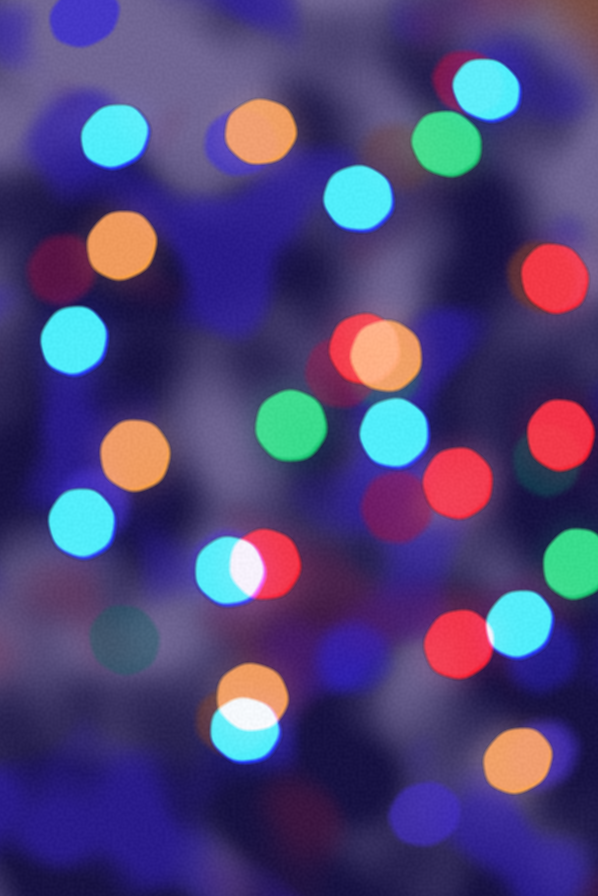
Reproduce this background procedurally as a Shadertoy shader.

```glsl
// Out-of-focus string lights in front of a dim, hazy indigo backdrop.
// Gradient noise paints the haze; low-discrepancy loops scatter faint and bright
// discs, which are screened together so that overlaps glow towards white.

const vec3 NAVY = vec3(0.09, 0.07, 0.26);
const vec3 LAVENDER = vec3(0.44, 0.40, 0.58);
const vec3 INDIGO = vec3(0.19, 0.12, 0.66);
const vec3 WINE = vec3(0.40, 0.10, 0.24);
const vec3 BROWN = vec3(0.50, 0.29, 0.20);

const float LAMP_RADIUS = 0.060;
const int BRIGHT_COUNT = 24;
const int FAINT_COUNT = 18;

vec2 hash2(vec2 p) {
    vec3 q = fract(p.xyx * vec3(0.1031, 0.1030, 0.0973));
    q += dot(q, q.yzx + 33.33);
    return fract((q.xx + q.yz) * q.zy);
}

float cornerSlope(vec2 cell, vec2 corner, vec2 f) {
    float angle = 6.2832 * hash2(cell + corner).x;
    return dot(vec2(cos(angle), sin(angle)), f - corner);
}

float gradientNoise(vec2 p) {
    vec2 cell = floor(p), f = fract(p);
    vec2 w = f * f * f * (f * (f * 6.0 - 15.0) + 10.0);
    float low = mix(cornerSlope(cell, vec2(0, 0), f), cornerSlope(cell, vec2(1, 0), f), w.x);
    float high = mix(cornerSlope(cell, vec2(0, 1), f), cornerSlope(cell, vec2(1, 1), f), w.x);
    return mix(low, high, w.y);
}

float softNoise(vec2 p) {
    return gradientNoise(p) + 0.4 * gradientNoise(p * 2.1 + 17.3);
}

vec3 screenBlend(vec3 a, vec3 b) {
    return 1.0 - (1.0 - a) * (1.0 - b);
}

// Evenly spread, slightly jittered point number i in the unit square
vec2 scatter(int i, vec2 seed) {
    vec2 jitter = hash2(vec2(float(i) + 3.0, 11.0) + seed * 50.0) - 0.5;
    return fract(seed + float(i) * vec2(0.7549, 0.5698)) + 0.10 * jitter;
}

// Distance from a lens disc's centre, flattened towards the canvas corners
float lensDistance(vec2 d, vec2 centre, vec2 middle) {
    vec2 r = centre - middle;
    vec2 q = d + r * dot(d, r) * 0.35;
    float bump = 1.0 + 0.012 * cos(7.0 * atan(q.y, q.x + 1e-5) + 9.0 * centre.x);
    return length(q) * bump;
}

// 0 cyan, 1 red, 2 orange, 3 green
int lampKind(int i) {
    return i < 9 ? 0 : i < 15 ? 1 : i < 21 ? 2 : 3;
}

vec2 lampCentre(int i, float height) {
    vec2 homes[4] = vec2[4](vec2(0.4, 0.4), vec2(0.86, 0.60), vec2(0.35, 0.35), vec2(0.7, 0.5));
    float pulls[4] = float[4](0.12, 0.40, 0.15, 0.10);
    int kind = lampKind(i);
    vec2 p = mix(scatter(i, vec2(0.13, 0.42)), homes[kind], pulls[kind]);
    return vec2(p.x * 1.04 - 0.02, p.y * 0.94 * height);
}

vec3 backdrop(vec2 p, float height) {
    float v = p.y / height;
    float shade = 0.22 * smoothstep(0.0, 1.0, p.x - 1.6 * v + 0.3);
    float mist = softNoise(p * 3.4 + 5.0) + 0.30 * smoothstep(0.72, 1.0, v) - shade;
    vec3 col = mix(NAVY, LAVENDER, smoothstep(-0.28, 0.48, mist));
    col = mix(col, INDIGO, 0.70 * smoothstep(0.02, 0.40, softNoise(p * 3.9 + 31.0)));
    col = mix(col, WINE, 0.45 * smoothstep(0.15, 0.5, softNoise(p * 3.2 + 62.0)));
    return mix(col, BROWN, 0.8 * smoothstep(0.08, 0.26, p.x - 0.85 + 1.5 * (v - 0.92)));
}

// Dim discs: every second one is a ghost beside a bright lamp
vec3 addFaintDiscs(vec3 col, vec2 p, vec2 middle) {
    vec3 tints[5] = vec3[5](vec3(0.20, 0.14, 0.86), vec3(0.60, 0.08, 0.28),
        vec3(0.27, 0.18, 0.80), vec3(0.40, 0.22, 0.18), vec3(0.05, 0.38, 0.36));
    for (int i = 0; i < FAINT_COUNT; i++) {
        vec2 rnd = hash2(vec2(float(i), 71.0));
        vec2 free = scatter(i, vec2(0.61, 0.27)) * vec2(1.0, 2.0 * middle.y);
        vec2 ghost = lampCentre(i, 2.0 * middle.y) + 0.09 * (rnd - 0.5) - vec2(0.0, 0.02);
        vec2 centre = i % 2 == 0 ? free : ghost;
        float dist = lensDistance(p - centre, centre, middle);
        float blur = mix(0.006, 0.022, rnd.x);
        float cover = 1.0 - smoothstep(LAMP_RADIUS - blur, LAMP_RADIUS + blur, dist);
        col = mix(col, tints[i % 5], cover * mix(0.35, 0.80, rnd.y));
    }
    return col;
}

// Bright discs with coloured fringes; rgb is light, a is coverage
vec4 brightDiscs(vec2 p, vec2 middle) {
    vec3 cores[4] = vec3[4](vec3(0.28, 0.93, 0.98), vec3(0.95, 0.18, 0.23),
        vec3(0.94, 0.60, 0.32), vec3(0.20, 0.86, 0.52));
    vec3 rims[4] = vec3[4](vec3(0.12, 0.20, 0.97), vec3(0.97, 0.10, 0.14),
        vec3(0.98, 0.62, 0.22), vec3(0.08, 0.78, 0.42));
    vec4 light = vec4(0.0);
    for (int i = 0; i < BRIGHT_COUNT; i++) {
        int kind = lampKind(i);
        vec2 centre = lampCentre(i, 2.0 * middle.y);
        float dist = lensDistance(p - centre, centre, middle);
        float inner = lensDistance(p - centre - vec2(-0.003, 0.004), centre, middle);
        float cover = 1.0 - smoothstep(LAMP_RADIUS - 0.005, LAMP_RADIUS + 0.005, dist);
        float fringe = smoothstep(LAMP_RADIUS - 0.006, LAMP_RADIUS + 0.002, inner);
        vec3 tint = mix(cores[kind], rims[kind], fringe);
        float halo = 0.16 * exp(-pow(dist / 0.078, 4.0));
        light.rgb = screenBlend(light.rgb, max(tint * cover, rims[kind] * halo));
        light.a = max(light.a, cover);
    }
    return light;
}

void mainImage(out vec4 fragColor, in vec2 fragCoord) {
    vec2 p = fragCoord / iResolution.x;
    float height = iResolution.y / iResolution.x;
    vec2 middle = vec2(0.5, 0.5 * height);
    vec3 col = addFaintDiscs(backdrop(p, height), p, middle);
    vec4 lamps = brightDiscs(p, middle);
    col = screenBlend(col * (1.0 - 0.75 * lamps.a), lamps.rgb);
    col += 0.025 * gradientNoise(p * 170.0);
    fragColor = vec4(clamp(col, 0.0, 1.0), 1.0);
}
```
